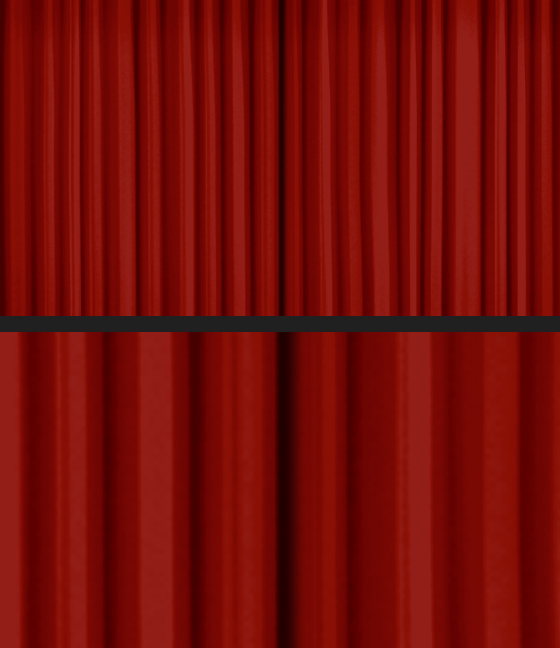
Top, the full canvas; bottom, a detail of the centre.
Give the GLSL for this texture, as a Shadertoy shader.

```glsl
float hash(vec2 p) {
    return fract(sin(dot(p, vec2(127.1, 311.7))) * 43758.55);
}

float noise(vec2 p) {
    vec2 cell = floor(p), f = fract(p);
    f = f * f * (3.0 - 2.0 * f);
    return mix(mix(hash(cell), hash(cell + vec2(1, 0)), f.x),
               mix(hash(cell + vec2(0, 1)), hash(cell + vec2(1, 1)), f.x), f.y);
}

// Uneven crease positions; the tenth stays fixed where the two halves meet
float creaseX(float i) {
    float jitter = 0.5 * (hash(vec2(i, 4.0)) - 0.5);
    return i == 10.0 ? i : i + jitter;
}

float creaseDepth(float i) {
    return mix(0.12, 0.36, hash(vec2(i, 5.0)));
}

// Brightness across one pleat: shaded return, flat lit ridge, thin crease
float pleatLight(float x, float y) {
    float i = floor(x);
    if (x < creaseX(i)) i -= 1.0;
    else if (x >= creaseX(i + 1.0)) i += 1.0;

    float left = creaseX(i);
    float t = (x - left) / (creaseX(i + 1.0) - left);
    float start = mix(0.22, 0.45, hash(vec2(i, 1.0)));
    float end = mix(0.68, 0.92, hash(vec2(i, 2.0))) - 0.1 * smoothstep(0.6, 1.0, y);
    float strength = mix(0.24, 0.44, hash(vec2(i, 3.0)));

    float body = smoothstep(0.05, 0.4, t) * (1.0 - smoothstep(0.75, 1.0, t));
    float ridge = smoothstep(start, start + 0.1, t) * (1.0 - smoothstep(end, end + 0.08, t));
    float groove = exp(-pow((t - mix(start, end, 0.4)) / 0.06, 2.0));
    groove *= 0.2 * step(0.5, hash(vec2(i, 6.0)));
    float crease = creaseDepth(i) * (1.0 - smoothstep(0.0, 0.24, t))
                 + creaseDepth(i + 1.0) * smoothstep(0.9, 1.0, t);
    return 0.36 + 0.16 * body + strength * ridge - groove - crease;
}

vec3 velvet(float light) {
    vec3 color = mix(vec3(0.28, 0.0, 0.0), vec3(0.37, 0.0, 0.0), smoothstep(0.0, 0.17, light));
    color = mix(color, vec3(0.43, 0.02, 0.01), smoothstep(0.15, 0.34, light));
    color = mix(color, vec3(0.48, 0.03, 0.01), smoothstep(0.34, 0.52, light));
    color = mix(color, vec3(0.54, 0.06, 0.02), smoothstep(0.52, 0.72, light));
    return mix(color, vec3(0.575, 0.115, 0.09), smoothstep(0.72, 0.88, light));
}

void mainImage(out vec4 fragColor, in vec2 fragCoord) {
    vec2 uv = fragCoord / iResolution.xy;
    float fromSeam = uv.x - 0.5;

    // Twenty hanging pleats that drift slightly with height
    float sway = 0.14 * (noise(vec2(uv.x * 9.0, uv.y * 2.0)) - 0.5);
    float x = uv.x * 20.0 + sway * smoothstep(0.0, 0.06, abs(fromSeam));
    float light = pleatLight(x, uv.y);

    // Long vertical streaks, stronger near the top
    float streak = noise(vec2(x * 5.0, uv.y * 1.4)) - 0.5;
    light += streak * mix(0.18, 0.3, smoothstep(0.65, 1.0, uv.y));

    // Darker top and outer edges
    light -= 0.14 * smoothstep(0.82, 1.0, uv.y);
    light -= 0.08 * smoothstep(0.36, 0.5, abs(fromSeam));
    light -= 0.05 * smoothstep(0.25, 0.0, uv.y);

    // Fine woven grain
    light += 0.05 * (noise(uv * vec2(300.0, 170.0)) - 0.5);
    vec3 color = velvet(light);

    // Deep shadow behind the overlapping middle edge
    float seam = smoothstep(-0.004, 0.001, fromSeam) * (1.0 - smoothstep(0.003, 0.016, fromSeam));
    color *= 1.0 - 0.6 * seam;

    fragColor = vec4(color, 1.0);
}
```
